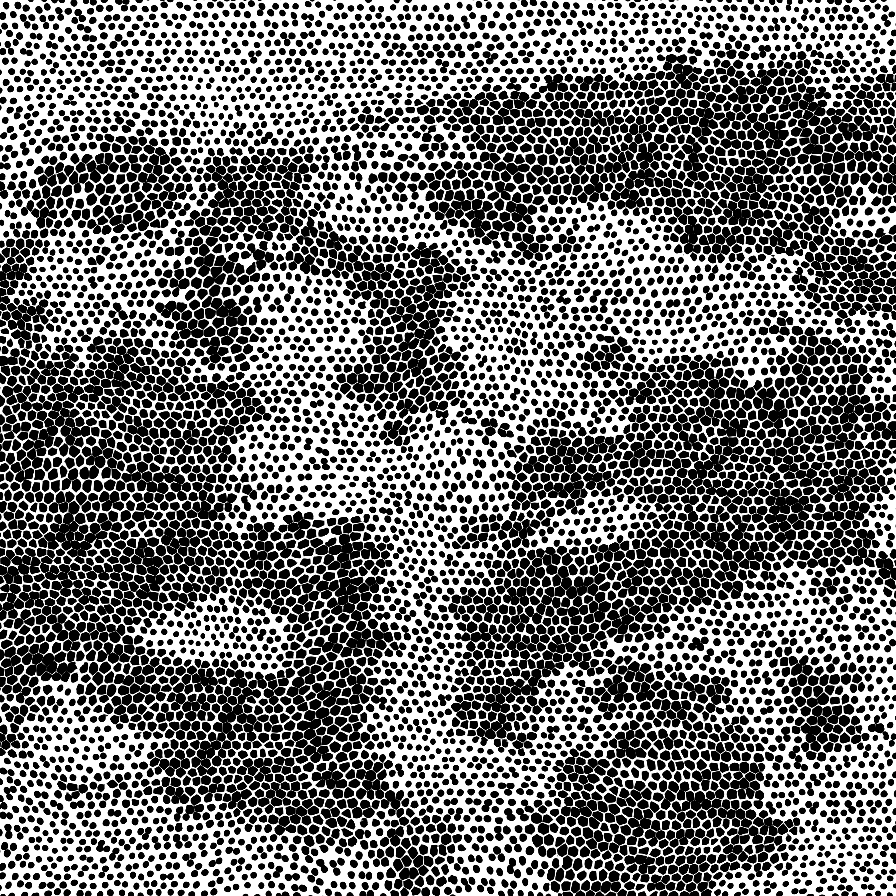
Write a Shadertoy shader that draws this texture.

```glsl
// Black and white stippled halftone of ragged dark foliage masses against pale open ground.

float hash(vec2 p) {
    vec3 q = fract(vec3(p.xyx) * 0.1031);
    q += dot(q, q.yzx + 33.33);
    return fract((q.x + q.y) * q.z);
}

float noise(vec2 p) {
    vec2 cell = floor(p), f = fract(p);
    f = f * f * (3.0 - 2.0 * f);
    return mix(mix(hash(cell), hash(cell + vec2(1, 0)), f.x),
               mix(hash(cell + vec2(0, 1)), hash(cell + vec2(1, 1)), f.x), f.y);
}

float fbm(vec2 p) {
    float sum = 0.0, amplitude = 0.5;
    for (int i = 0; i < 4; i++) {
        sum += amplitude * noise(p);
        p = mat2(1.6, 1.2, -1.2, 1.6) * p + 7.3;
        amplitude *= 0.5;
    }
    return sum / 0.9375;
}

// Approximate signed distance to a sheared ellipse, positive inside
float mass(vec2 p, vec2 centre, vec2 radius, float slope) {
    vec2 q = p - centre;
    q.y -= slope * q.x;
    return (1.0 - length(q / radius)) * min(radius.x, radius.y);
}

// Darkness of the scene, 0 for pale ground and 1 for foliage
float shade(vec2 p) {
    // Hedge across the top
    float crown = mix(0.80, 0.93, smoothstep(0.35, 0.7, p.x));
    float d = min(crown - p.y, p.y - 0.735 - 0.02 * p.x);
    // Left thicket and its trailing bank
    d = max(d, mass(p, vec2(0.07, 0.43), vec2(0.19, 0.24), -0.3));
    d = max(d, mass(p, vec2(0.25, 0.19), vec2(0.20, 0.08), -0.5));
    d = max(d, mass(p, vec2(0.35, 0.32), vec2(0.10, 0.09), -0.2));
    // Right thicket
    d = max(d, mass(p, vec2(0.83, 0.48), vec2(0.29, 0.13), 0.1));
    d = max(d, mass(p, vec2(0.70, 0.36), vec2(0.22, 0.065), 0.25));
    d = max(d, mass(p, vec2(1.0, 0.66), vec2(0.06, 0.09), 0.0));
    // Lone clumps
    d = max(d, mass(p, vec2(0.46, 0.64), vec2(0.065, 0.13), 0.4));
    d = max(d, mass(p, vec2(0.60, 0.62), vec2(0.10, 0.035), -0.4));
    d = max(d, mass(p, vec2(0.25, 0.62), vec2(0.05, 0.06), -0.5));
    d = max(d, mass(p, vec2(0.74, 0.11), vec2(0.11, 0.14), -0.1));
    d = max(d, mass(p, vec2(0.55, 0.24), vec2(0.04, 0.05), 0.0));
    d = max(d, mass(p, vec2(0.90, 0.29), vec2(0.03, 0.07), 0.0));
    // Pale clearings
    d = min(d, -mass(p, vec2(0.68, 0.425), vec2(0.06, 0.035), 0.1));
    d = min(d, -mass(p, vec2(0.24, 0.32), vec2(0.045, 0.055), 0.0));
    // Leafy edges and freckles
    d += 0.20 * (fbm(p * vec2(13.0, 17.0)) - 0.5);
    d += 0.07 * (fbm(p * vec2(55.0, 75.0) + 31.0) - 0.5);
    return smoothstep(-0.012, 0.012, d);
}

// Nearest and second nearest distance to a jittered hexagonal lattice
vec2 nearestDots(vec2 p) {
    vec2 home = floor(vec2(p.x, p.y / 0.866)), nearest = vec2(9.0);
    for (int j = -2; j <= 2; j++) {
        for (int i = -2; i <= 2; i++) {
            vec2 id = home + vec2(i, j);
            vec2 jitter = 0.5 + 0.44 * (vec2(hash(id + 50.0), hash(id + 217.0)) - 0.5);
            vec2 dot = id + jitter + vec2(0.5 * mod(id.y, 2.0), 0.0);
            float d = length(p - dot * vec2(1.0, 0.866));
            nearest = vec2(min(nearest.x, d), min(nearest.y, max(nearest.x, d)));
        }
    }
    return nearest;
}

void mainImage(out vec4 fragColor, in vec2 fragCoord) {
    vec2 uv = fragCoord / iResolution.xy;
    float dotsAcross = 84.0;

    // Bend the dot rows gently
    vec2 p = uv * dotsAcross + 20.0;
    p += 1.6 * vec2(noise(p * 0.11), noise(p * 0.11 + 40.0));
    vec2 d = nearestDots(p);

    // Small round dots on pale ground, crowded cells in the foliage
    float grain = noise(uv * 230.0) - 0.5;
    float clump = noise(uv * 75.0 + 9.0) - 0.5;
    float paleDot = 0.315 + 0.08 * (noise(uv * 18.0) - 0.5) + 0.09 * grain - d.x;
    float gap = 0.065 + 0.13 * clump + 0.08 * grain;
    float darkDot = min(0.5 * (d.y - d.x) - gap, 0.56 - d.x);
    float ink = mix(paleDot, darkDot, shade(uv));

    float pixel = dotsAcross / iResolution.y;
    float white = 1.0 - smoothstep(-0.35 * pixel, 0.35 * pixel, ink);
    fragColor = vec4(vec3(white), 1.0);
}
```
